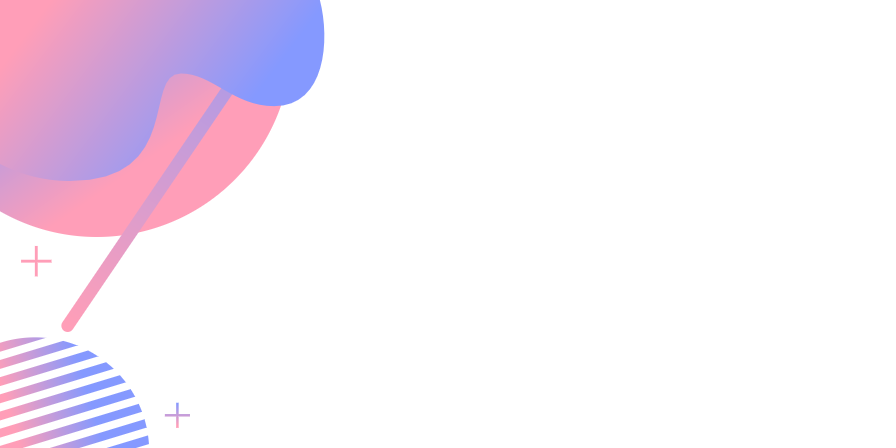
Reproduce this background procedurally as a WebGL 1 fragment shader.

```glsl
precision highp float;
uniform vec2 u_resolution;

const vec3 PINK = vec3(1.0, 0.62, 0.72);
const vec3 BLUE = vec3(0.52, 0.60, 1.0);
const int CURVE_STEPS = 16;

// Position along the line from a to b, limited to 0..1
float along(vec2 p, vec2 a, vec2 b) {
  vec2 ab = b - a;
  return clamp(dot(p - a, ab) / dot(ab, ab), 0.0, 1.0);
}

vec3 ramp(float t) {
  return mix(PINK, BLUE, t);
}

float segmentDistance(vec2 p, vec2 a, vec2 b) {
  return length(p - mix(a, b, along(p, a, b)));
}

float circleDistance(vec2 p, vec2 center, float radius) {
  return length(p - center) - radius;
}

float plusDistance(vec2 p, vec2 center, float arm, float halfWidth) {
  vec2 q = abs(p - center);
  float longSide = max(q.x, q.y);
  float shortSide = min(q.x, q.y);
  return max(longSide - arm, shortSide - halfWidth);
}

float stripeDistance(float s, float period, float duty) {
  float fromMiddle = abs(fract(s / period - 0.5 * duty + 0.5) - 0.5);
  return (fromMiddle - 0.5 * duty) * period;
}

// Outline state: x is the nearest distance, y flips sign at each crossing
vec2 addEdge(vec2 state, vec2 p, vec2 a, vec2 b) {
  state.x = min(state.x, segmentDistance(p, a, b));
  if ((a.y > p.y) != (b.y > p.y)) {
    float crossing = a.x + (p.y - a.y) * (b.x - a.x) / (b.y - a.y);
    if (p.x < crossing) state.y = -state.y;
  }
  return state;
}

vec2 bezier(vec2 a, vec2 b, vec2 c, vec2 d, float t) {
  float u = 1.0 - t;
  return u * u * u * a + 3.0 * u * t * (u * b + t * c) + t * t * t * d;
}

vec2 addCurve(vec2 state, vec2 p, vec2 a, vec2 b, vec2 c, vec2 d) {
  vec2 last = a;
  for (int i = 1; i <= CURVE_STEPS; i++) {
    vec2 next = bezier(a, b, c, d, float(i) / float(CURVE_STEPS));
    state = addEdge(state, p, last, next);
    last = next;
  }
  return state;
}

// Flowing cap with a rounded lobe on the right and a drip on the left
float waveDistance(vec2 p) {
  vec2 rightTop = vec2(0.714, 1.0);
  vec2 lobe = vec2(0.612, 0.763);
  vec2 crest = vec2(0.404, 0.836);
  vec2 drip = vec2(0.156, 0.596);
  vec2 leftEnd = vec2(-0.026, 0.648);
  vec2 cornerLeft = vec2(-0.1, 1.1);
  vec2 cornerRight = vec2(0.698, 1.1);

  vec2 state = vec2(10.0, 1.0);
  state = addCurve(state, p, rightTop, vec2(0.737, 0.911), vec2(0.727, 0.763), lobe);
  state = addCurve(state, p, lobe, vec2(0.521, 0.763), vec2(0.474, 0.836), crest);
  state = addCurve(state, p, crest, vec2(0.318, 0.836), vec2(0.411, 0.596), drip);
  state = addCurve(state, p, drip, vec2(0.094, 0.596), vec2(0.036, 0.612), leftEnd);
  state = addEdge(state, p, leftEnd, cornerLeft);
  state = addEdge(state, p, cornerLeft, cornerRight);
  state = addEdge(state, p, cornerRight, rightTop);
  return state.x * state.y;
}

vec3 paint(vec3 base, vec3 ink, float dist, float pixel) {
  return mix(base, ink, clamp(0.5 - dist / pixel, 0.0, 1.0));
}

void main() {
  vec2 p = gl_FragCoord.xy / u_resolution.y;
  float pixel = 1.0 / u_resolution.y;
  vec3 color = vec3(1.0);

  // Large disc, shaded below the cap
  float shade = 0.45 * (1.0 - along(p, vec2(0.163, 0.765), vec2(0.275, 0.605)));
  color = paint(color, ramp(shade), circleDistance(p, vec2(0.216, 0.906), 0.435), pixel);

  // Slanted rod
  vec2 rodFoot = vec2(0.151, 0.273);
  vec2 rodHead = vec2(0.510, 0.802);
  float rod = segmentDistance(p, rodFoot, rodHead) - 0.014;
  color = paint(color, ramp(0.6 * along(p, rodFoot, rodHead)), rod, pixel);

  // Flowing cap
  float capBlend = along(p, vec2(0.073, 0.945), vec2(0.469, 0.648));
  color = paint(color, ramp(capBlend), waveDistance(p), pixel);

  // Striped disc
  float stripes = stripeDistance(0.188 - dot(p, vec2(-0.29, 0.957)), 0.0367, 0.52);
  float ball = max(circleDistance(p, vec2(0.078, -0.008), 0.255), stripes);
  color = paint(color, ramp(along(p, vec2(0.041, 0.012), vec2(0.215, 0.065))), ball, pixel);

  // Plus marks
  color = paint(color, PINK, plusDistance(p, vec2(0.081, 0.417), 0.034, 0.0032), pixel);
  float markBlend = along(p, vec2(0.396, 0.05), vec2(0.396, 0.1));
  color = paint(color, ramp(markBlend), plusDistance(p, vec2(0.396, 0.073), 0.028, 0.0028), pixel);

  gl_FragColor = vec4(color, 1.0);
}
```
